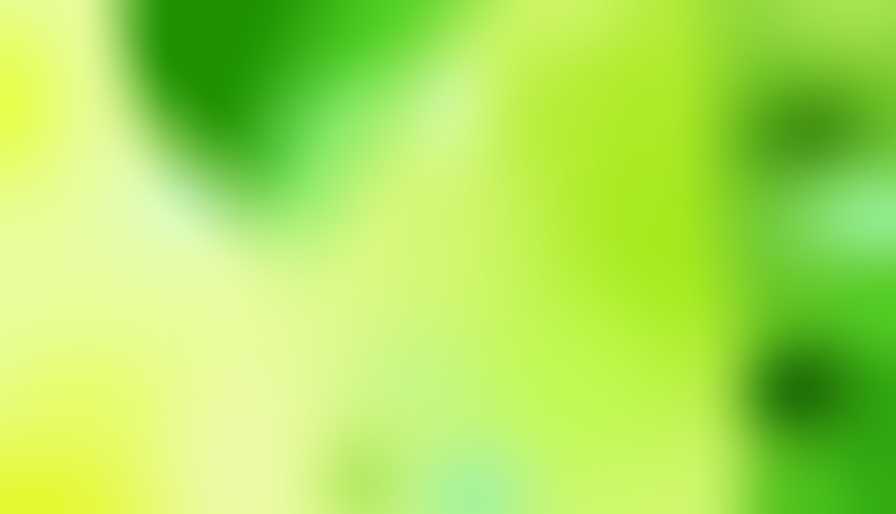
Give the GLSL for this background, as a WebGL 2 fragment shader.

```glsl
#version 300 es
precision highp float;
// Blurred spring foliage: soft lime light with out-of-focus green leaves.

uniform vec2 u_resolution;
out vec4 fragColor;

// Light background tones
const vec3 CREAM  = vec3(0.91, 0.99, 0.63);
const vec3 PALE   = vec3(0.82, 0.97, 0.44);
const vec3 LIME   = vec3(0.69, 0.92, 0.16);
const vec3 VIVID  = vec3(0.63, 0.91, 0.08);
const vec3 FRESH  = vec3(0.75, 0.99, 0.31);
const vec3 YELLOW = vec3(0.90, 1.00, 0.26);
const vec3 GOLD   = vec3(0.90, 0.97, 0.16);
const vec3 IVORY  = vec3(0.93, 0.98, 0.66);
const vec3 MIST   = vec3(0.85, 0.99, 0.78);
const vec3 MINT   = vec3(0.64, 0.95, 0.62);
// Leaf tones
const vec3 DEEP   = vec3(0.12, 0.57, 0.00);
const vec3 BRIGHT = vec3(0.31, 0.81, 0.14);
const vec3 SOFT   = vec3(0.47, 0.90, 0.38);
const vec3 GRASS  = vec3(0.42, 0.77, 0.13);
const vec3 SAGE   = vec3(0.67, 0.90, 0.33);
const vec3 AQUA   = vec3(0.58, 0.93, 0.58);
const vec3 SHADE  = vec3(0.24, 0.54, 0.04);
const vec3 DARK   = vec3(0.11, 0.42, 0.02);
const vec3 FOREST = vec3(0.19, 0.66, 0.06);

const float LEAF_BLUR = 0.10;

// Blends an elliptical Gaussian spot of the tint over the colour.
vec3 glow(vec3 color, vec2 p, vec3 tint, vec2 center, vec2 radius, float strength) {
    vec2 d = (p - center) / radius;
    return mix(color, tint, strength * exp(-dot(d, d)));
}

// Soft half-plane: one on the side the normal points to.
float softEdge(vec2 p, vec2 point, vec2 normal, float blur) {
    return smoothstep(-blur, blur, dot(p - point, normalize(normal)));
}

// Broad horizontal drift from cream through lime.
vec3 backdrop(vec2 p) {
    vec3 color = mix(CREAM, PALE, smoothstep(0.35, 0.95, p.x + 0.25 * (p.y - 0.5)));
    color = mix(color, LIME, smoothstep(0.85, 1.25, p.x) * smoothstep(0.0, 0.65, p.y));

    // Warm and misty spots on the left
    color = glow(color, p, YELLOW, vec2(0.00, 0.80), vec2(0.13, 0.17), 0.90);
    color = glow(color, p, YELLOW, vec2(0.17, 0.22), vec2(0.22, 0.15), 0.45);
    color = glow(color, p, GOLD, vec2(0.05, 0.00), vec2(0.30, 0.17), 0.95);
    color = glow(color, p, IVORY, vec2(0.46, 0.10), vec2(0.14, 0.20), 0.90);
    color = glow(color, p, MIST, vec2(0.36, 0.61), vec2(0.13, 0.11), 0.85);
    color = glow(color, p, MIST, vec2(0.86, 0.80), vec2(0.10, 0.12), 0.50);

    // Lime and mint spots through the middle
    color = glow(color, p, LIME, vec2(1.07, 0.77), vec2(0.12, 0.14), 0.40);
    color = glow(color, p, PALE, vec2(1.10, 1.00), vec2(0.17, 0.11), 0.75);
    color = glow(color, p, VIVID, vec2(1.29, 0.47), vec2(0.17, 0.22), 0.85);
    color = glow(color, p, FRESH, vec2(1.13, 0.26), vec2(0.20, 0.20), 0.70);
    color = glow(color, p, MINT, vec2(0.81, 0.26), vec2(0.15, 0.12), 0.25);
    color = glow(color, p, SAGE, vec2(0.71, 0.06), vec2(0.10, 0.12), 0.75);
    color = glow(color, p, MINT, vec2(0.92, 0.03), vec2(0.13, 0.13), 0.90);
    return color;
}

// Large leaf at the top, tapering downward.
vec3 topLeaf(vec3 color, vec2 p) {
    float mask = softEdge(p, vec2(0.24, 0.90), vec2(1.0, 0.0), LEAF_BLUR)
               * softEdge(p, vec2(0.36, 0.70), vec2(0.67, 0.75), 1.3 * LEAF_BLUR)
               * softEdge(p, vec2(0.75, 0.78), vec2(-0.83, 0.56), 1.4 * LEAF_BLUR);
    float across = smoothstep(0.42, 0.72, p.x + 0.4 * (0.85 - p.y));
    vec3 lit = mix(BRIGHT, SOFT, smoothstep(0.96, 0.74, p.y));
    return mix(color, mix(DEEP, lit, across), mask);
}

// Foliage along the right side with highlights and shadows.
vec3 rightFoliage(vec3 color, vec2 p) {
    float shift = 0.05 * smoothstep(0.60, 0.25, p.y);
    color = mix(color, GRASS, smoothstep(1.29, 1.52, p.x - shift));
    color = mix(color, FOREST, smoothstep(1.42, 1.70, p.x) * smoothstep(0.50, 0.22, p.y));
    color = glow(color, p, SAGE, vec2(1.66, 1.02), vec2(0.28, 0.17), 0.95);
    color = glow(color, p, SHADE, vec2(1.58, 0.73), vec2(0.13, 0.11), 0.95);
    color = glow(color, p, AQUA, vec2(1.72, 0.57), vec2(0.19, 0.12), 0.95);
    color = glow(color, p, BRIGHT, vec2(1.73, 0.40), vec2(0.18, 0.10), 0.80);
    color = glow(color, p, DARK, vec2(1.56, 0.24), vec2(0.11, 0.10), 0.92);
    color = glow(color, p, BRIGHT, vec2(1.57, 0.01), vec2(0.12, 0.10), 0.50);
    return color;
}

void main() {
    // Height runs from 0 to 1; width follows the aspect ratio.
    vec2 p = gl_FragCoord.xy / u_resolution.y;
    vec3 color = backdrop(p);
    color = topLeaf(color, p);
    color = rightFoliage(color, p);
    fragColor = vec4(color, 1.0);
}
```
